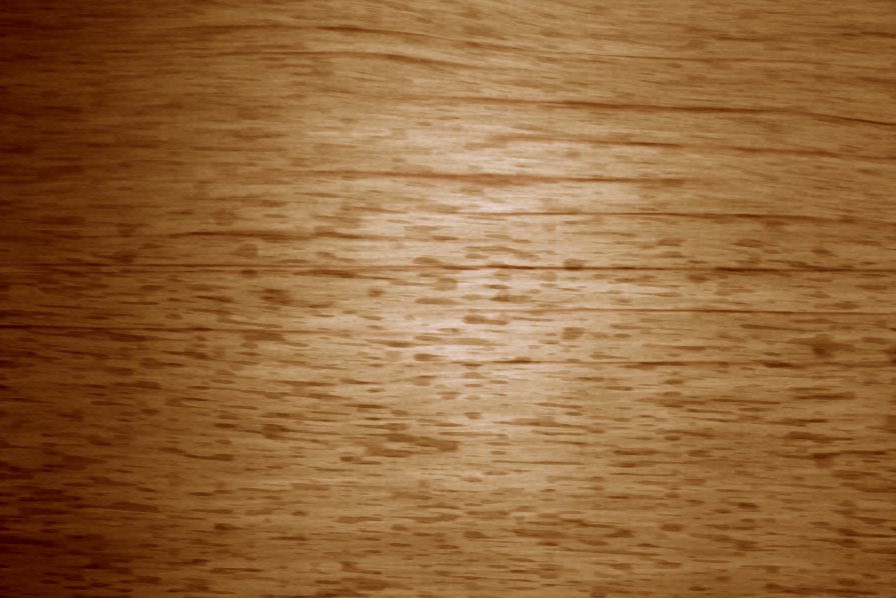
This texture is drawn by a Shadertoy shader. Its source:

```glsl
// Polished brown wood veneer with horizontal grain under a soft central light.
// Stretched value noise gives fibres and pores, a loop lays the dark growth
// veins, and one brightness value is turned into colour by a smooth ramp.

#define GLOW_CENTER vec2(0.53, 0.56)
#define GLOW_SIZE vec2(0.23, 0.43)
#define GLOW_GAIN 0.60
#define BASE_LIGHT 0.43
#define LEFT_SHADE 0.45
#define FIBRE_GAIN 0.62
#define PORE_GAIN 0.30
#define VEIN_GAIN 0.42
#define VEIN_COUNT 11
#define SEAM_HEIGHT 0.553

float hash(vec2 p) {
    vec3 q = fract(p.xyx * 0.1031);
    q += dot(q, q.yzx + 33.33);
    return fract((q.x + q.y) * q.z);
}

float noise(vec2 p) {
    vec2 cell = floor(p), f = fract(p);
    f = f * f * (3.0 - 2.0 * f);
    float low = mix(hash(cell), hash(cell + vec2(1, 0)), f.x);
    float high = mix(hash(cell + vec2(0, 1)), hash(cell + vec2(1, 1)), f.x);
    return mix(low, high, f.y);
}

// Bend the grain: gentle below, wavier and slanting in the upper part
vec2 bendGrain(vec2 p) {
    float upper = smoothstep(0.55, 0.8, p.y);
    float wave = noise(p * vec2(1.8, 3.0) + 7.0) - 0.5;
    float ripple = noise(p * vec2(6.0, 14.0) + 31.0) - 0.5;
    p.y += mix(0.018, 0.06, upper) * wave + mix(0.005, 0.011, upper) * ripple;
    p.y += 0.03 * upper * (p.x - 0.75);
    return p;
}

// Fine fibres at several widths, centred on zero
float fibres(vec2 g) {
    float sum = 0.24 * noise(g * vec2(1.6, 24.0) + 3.0);
    sum += 0.26 * noise(g * vec2(5.0, 75.0) + 11.0);
    sum += 0.28 * noise(g * vec2(11.0, 160.0) + 23.0);
    sum += 0.22 * noise(g * vec2(26.0, 300.0) + 47.0);
    return sum - 0.5;
}

// Short dark dashes, denser in the lower half
float pores(vec2 g) {
    vec2 q = g + vec2(0.0, 0.05 * g.x);
    float dash = smoothstep(0.58, 0.86, noise(q * vec2(24.0, 145.0) + 61.0));
    float hair = smoothstep(0.62, 0.9, noise(q * vec2(38.0, 230.0) + 83.0));
    return (dash + 0.6 * hair) * mix(1.0, 0.5, smoothstep(0.5, 0.72, g.y));
}

// Tapered growth veins, crisp on the upper side and soft below
float veins(vec2 g) {
    float sum = 0.0;
    for (int i = 0; i < VEIN_COUNT; i++) {
        float id = float(i);
        float height = 0.36 + 0.6 * (id + 0.7 * hash(vec2(id, 1.5))) / float(VEIN_COUNT);
        float middle = mix(0.2, 1.3, hash(vec2(id, 2.5)));
        float reach = mix(0.3, 0.9, hash(vec2(id, 3.5)));
        float heart = smoothstep(0.62, 0.7, height) * smoothstep(0.9, 0.8, height);
        float width = mix(0.0028, 0.0065, heart) * (0.4 + noise(vec2(g.x * 5.0, id * 9.0)));
        float d = g.y - height - 0.012 * (noise(vec2(g.x * 2.5, id * 5.0)) - 0.5);
        d /= width * (d > 0.0 ? 0.7 : 1.6);
        float taper = smoothstep(1.0, 0.25, abs(g.x - middle) / reach);
        sum += exp(-d * d) * taper * mix(0.55, 1.0, hash(vec2(id, 4.5)));
    }
    return sum * (0.45 + 0.9 * noise(g * vec2(12.0, 170.0) + 5.0));
}

// One thin line running across the whole board
float seam(vec2 p) {
    float d = p.y - SEAM_HEIGHT + 0.005 * p.x - 0.005 * noise(vec2(p.x * 5.0, 2.0));
    d /= 0.0026;
    return exp(-d * d) * (0.4 + 0.6 * noise(vec2(p.x * 11.0, 8.0)));
}

// Central glow, shaded left side and darker corners
float lighting(vec2 uv) {
    vec2 r = (uv - GLOW_CENTER) / GLOW_SIZE;
    vec2 c = abs(uv - 0.5) * 2.0;
    float light = BASE_LIGHT + GLOW_GAIN * exp(-dot(r, r));
    light -= LEFT_SHADE * smoothstep(0.38, -0.02, uv.x);
    return light - 0.14 * c.x * c.x * c.y * c.y - 0.05 * smoothstep(0.3, 0.0, uv.y);
}

// Dark brown through tan to pale cream
vec3 woodColor(float s) {
    return vec3(0.35 + s * (0.54 - 0.07 * s),
                0.15 + 0.56 * s,
                0.02 + s * (0.25 + 0.33 * s));
}

void mainImage(out vec4 fragColor, in vec2 fragCoord) {
    vec2 uv = fragCoord / iResolution.xy;
    vec2 p = fragCoord / iResolution.y;
    vec2 grain = bendGrain(p);

    float light = lighting(uv);
    float contrast = mix(0.5, 1.05, clamp(light, 0.0, 1.0));
    float vein = clamp(veins(grain) + seam(p), 0.0, 1.2);
    float pore = pores(grain);

    // Faint cross figure and fine surface speckle
    float figure = noise(p * vec2(10.0, 3.0) + 17.0) - 0.5;
    figure *= 0.12 * smoothstep(0.6, 0.3, p.y);
    float speckle = 0.10 * (noise(p * vec2(150.0, 310.0)) - 0.5);

    float detail = FIBRE_GAIN * fibres(grain) - PORE_GAIN * pore - VEIN_GAIN * vein;
    float tone = light + contrast * (detail + figure + speckle) + 0.03;
    vec3 color = woodColor(clamp(tone, -0.25, 1.2));
    color.gb *= 1.0 - vec2(0.12, 0.16) * min(vein + 0.3 * pore, 1.0);
    fragColor = vec4(clamp(color, 0.0, 1.0), 1.0);
}
```
